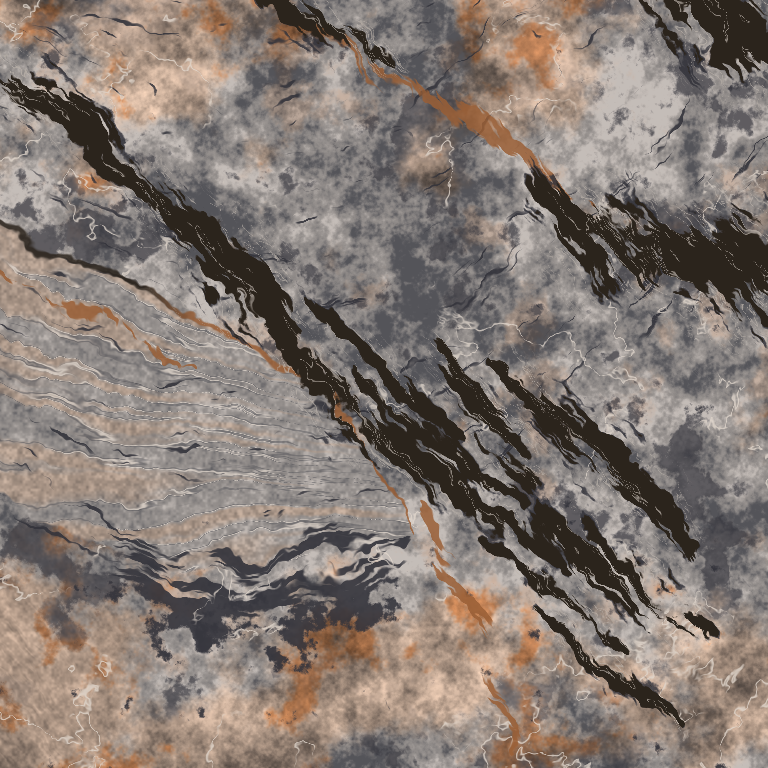
Write a three.js fragment shader that draws this texture.

```glsl
// Draws a polished marble slab: grey clouds, rust stains, frayed dark veins and a bed of slate.
varying vec2 vUv;

const vec3 GREY_DARK = vec3(0.33, 0.33, 0.35);
const vec3 GREY_MID = vec3(0.57, 0.55, 0.54);
const vec3 GREY_LIGHT = vec3(0.77, 0.74, 0.72);
const vec3 TAN = vec3(0.73, 0.61, 0.52);
const vec3 RUST = vec3(0.60, 0.37, 0.21);
const vec3 BLUE_BLACK = vec3(0.20, 0.20, 0.23);
const vec3 VEIN_BLACK = vec3(0.17, 0.14, 0.11);
const vec3 CHALK = vec3(0.88, 0.84, 0.80);

float hash(vec2 p) { return fract(sin(dot(p, vec2(127.1, 311.7))) * 43758.5453); }

float noise(vec2 p) {
  vec2 i = floor(p), f = fract(p);
  f = f * f * (3.0 - 2.0 * f);
  return mix(mix(hash(i), hash(i + vec2(1, 0)), f.x),
             mix(hash(i + vec2(0, 1)), hash(i + vec2(1, 1)), f.x), f.y);
}

float fbm(vec2 p) {
  float sum = 0.0, total = 0.0, gain = 1.0;
  for (int i = 0; i < 6; i++) {
    sum += gain * noise(p);
    total += gain;
    gain *= 0.6;
    p = mat2(1.6, 1.2, -1.2, 1.6) * p + 19.7;
  }
  return sum / total;
}

// Streaks keep their direction, so these octaves are not rotated
float streaks(vec2 p) {
  return 0.45 * noise(p) + 0.33 * noise(p * 2.1 + 7.0) + 0.22 * noise(p * 4.3 + 23.0);
}

// Thin line where a field crosses its middle value
float crack(float field, float width) { return 1.0 - smoothstep(0.0, width, abs(field - 0.5)); }

// Tapered stroke: 1 on its axis, 0 at its edge, negative outside
float stroke(vec2 p, vec2 a, vec2 b, float width) {
  vec2 ab = b - a;
  float t = clamp(dot(p - a, ab) / dot(ab, ab), 0.0, 1.0);
  return 1.0 - distance(p, a + ab * t) / (width * (0.4 + 0.6 * sin(3.1416 * t)));
}

float blob(vec2 p, vec2 center, float radius) {
  vec2 d = (p - center) / radius;
  return exp(-dot(d, d));
}

vec3 greyRamp(float tone) {
  vec3 low = mix(GREY_DARK, GREY_MID, smoothstep(-0.05, 0.5, tone));
  return mix(low, GREY_LIGHT, smoothstep(0.42, 0.95, tone));
}

float darkVeins(vec2 p) {
  float v = stroke(p, vec2(-0.03, 0.94), vec2(0.14, 0.80), 0.022);
  v = max(v, stroke(p, vec2(0.12, 0.80), vec2(0.27, 0.69), 0.022));
  v = max(v, stroke(p, vec2(0.21, 0.74), vec2(0.38, 0.55), 0.042));
  v = max(v, stroke(p, vec2(0.38, 0.53), vec2(0.61, 0.35), 0.024));
  v = max(v, stroke(p, vec2(0.34, 1.02), vec2(0.52, 0.92), 0.016));
  v = max(v, stroke(p, vec2(0.71, 0.76), vec2(0.88, 0.66), 0.044));
  v = max(v, stroke(p, vec2(0.86, 0.70), vec2(1.08, 0.62), 0.060));
  v = max(v, stroke(p, vec2(0.82, 1.03), vec2(1.06, 0.88), 0.028));
  v = max(v, stroke(p, vec2(0.59, 0.56), vec2(0.67, 0.38), 0.024));
  v = max(v, stroke(p, vec2(0.66, 0.54), vec2(0.89, 0.28), 0.025));
  v = max(v, stroke(p, vec2(0.69, 0.34), vec2(0.90, 0.16), 0.026));
  // Thin companions that step down to the lower right
  for (int i = 0; i < 5; i++) {
    vec2 start = vec2(0.40, 0.60) + float(i) * vec2(0.075, -0.10);
    v = max(v, stroke(p, start, start + vec2(0.19, -0.15), 0.011));
  }
  return v;
}

float rustVeins(vec2 p) {
  float v = stroke(p, vec2(0.36, 1.01), vec2(0.58, 0.86), 0.009);
  v = max(v, stroke(p, vec2(0.54, 0.89), vec2(0.78, 0.75), 0.010));
  v = max(v, stroke(p, vec2(-0.02, 0.66), vec2(0.24, 0.51), 0.005));
  return max(v, stroke(p, vec2(0.54, 0.36), vec2(0.67, 0.02), 0.007));
}

float warmth(vec2 p) {
  return blob(p, vec2(0.69, 0.93), 0.21) + blob(p, vec2(0.20, 0.98), 0.18)
       + blob(p, vec2(0.00, 0.12), 0.22) + blob(p, vec2(0.34, 0.02), 0.16)
       + blob(p, vec2(0.62, 0.14), 0.12) + blob(p, vec2(0.95, 0.10), 0.13);
}

void main() {
  vec2 p = vUv;
  vec2 q = p + 0.10 * (vec2(fbm(p * 5.0 + 3.0), fbm(p * 5.0 + 17.0)) - 0.5);
  vec2 along = vec2(dot(q, vec2(0.64, -0.77)), dot(q, vec2(0.77, 0.64)));
  float streak = streaks(along * vec2(11.0, 85.0));
  float cloud = fbm(q * 7.0), mottle = fbm(p * 30.0 + 8.0), stain = fbm(p * 9.0 + 60.0);
  float grain = 0.5 * (noise(p * 150.0) + noise(p.yx * 290.0 + 5.0)) - 0.5;

  // Clouded rock with tan stains, rust and blue bruises
  float tone = 0.56 + 1.35 * (cloud - 0.5) + 1.9 * (mottle - 0.5) + 0.5 * grain;
  tone = mix(tone, 0.55 + 0.8 * (streak - 0.5) + 0.5 * grain, blob(p, vec2(0.0, 0.14), 0.17));
  float warm = smoothstep(0.35, 0.9, warmth(p) + 2.4 * (stain - 0.5));
  vec3 color = mix(greyRamp(tone), TAN * (0.62 + 0.66 * tone), 0.75 * warm);
  float rust = smoothstep(0.54, 0.66, 0.7 * fbm(p * 13.0 + 31.0) + 0.3 * mottle);
  color = mix(color, RUST * (0.65 + 0.65 * tone), 0.8 * rust * min(0.25 + warm, 1.0));
  float bruise = smoothstep(0.53, 0.60, 0.55 * fbm(q * 10.0 + 90.0) + 0.45 * mottle);
  color = mix(color, BLUE_BLACK, 0.7 * bruise * (1.0 - 0.8 * warm));

  // Slate bed: long thin layers that fan out from the left
  float bend = max(q.x - 0.42, 0.0);
  float top = 0.70 - 0.5 * q.x - 11.0 * bend * bend - q.y;
  float bottom = q.y - 0.255 - 1.1 * (q.x - 0.32) * (q.x - 0.32);
  float slate = smoothstep(0.0, 0.006, min(min(top, bottom), 0.53 - q.x));
  float layer = q.y + 0.75 * q.x * smoothstep(0.25, 0.65, p.y) - 0.1 * q.x;
  float strata = streaks(vec2(p.x * 3.0, layer * 32.0));
  vec3 bed = greyRamp(0.53 + 0.35 * (strata - 0.5) + 0.6 * (mottle - 0.5) + 0.6 * grain);
  bed = mix(bed, TAN * (0.95 + 0.4 * grain), 0.6 * smoothstep(0.45, 0.7, strata + 0.1 - 0.5 * p.x));
  bed = mix(bed, GREY_DARK, 0.5 * crack(strata + 0.03, 0.025));
  bed = mix(bed, CHALK, 0.75 * crack(strata, 0.022) * smoothstep(0.4, 0.55, cloud));
  color = mix(color, bed, slate);

  // Blue-black crystals under the slate
  float fringe = smoothstep(-0.16, -0.06, bottom) * (1.0 - smoothstep(0.0, 0.05, bottom));
  fringe *= smoothstep(0.08, 0.17, q.x) * (1.0 - smoothstep(0.50, 0.55, q.x));
  float ripple = streaks(vec2(q.x * 14.0, bottom * 90.0));
  float crystal = mix(mottle, ripple, smoothstep(-0.06, -0.01, bottom));
  color = mix(color, BLUE_BLACK, 0.9 * smoothstep(0.0, 0.1, crystal - 0.72 + 0.27 * fringe));

  // Chalk cracks, rust veins, then black veins with split edges
  float chalk = crack(fbm(q * 6.0 + 44.0), 0.011) * smoothstep(0.47, 0.56, stain);
  color = mix(color, CHALK, 0.8 * chalk * (1.0 - slate));
  float fray = 3.2 * (streak - 0.5);
  color = mix(color, RUST, 0.85 * smoothstep(-0.5, 0.2, rustVeins(q) + 2.0 * fray));
  float seam = (1.0 - smoothstep(0.002, 0.006, abs(top))) * step(0.0, bottom) * step(q.x, 0.53);
  color = mix(color, mix(VEIN_BLACK, RUST, smoothstep(0.18, 0.26, p.x)), 0.85 * seam);
  float body = darkVeins(q);
  float halo = smoothstep(-2.4, 0.2, body);
  float shade = 0.55 * streak + 0.45 * mottle - 0.74 + 0.25 * halo;
  color = mix(color, BLUE_BLACK, 0.85 * smoothstep(0.0, 0.07, shade));
  color = mix(color, VEIN_BLACK, smoothstep(0.0, 0.2, body + fray + 1.5 * (mottle - 0.5)));
  color = mix(color, CHALK * 0.85, 0.7 * halo * crack(streak + 0.09, 0.022));
  gl_FragColor = vec4(color, 1.0);
}
```
